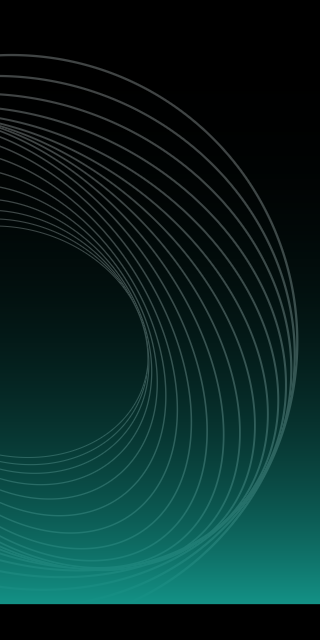
Reproduce this background procedurally as a Shadertoy shader.

```glsl
// Fan of turning, shrinking line ellipses over a black-to-teal vertical gradient.

const int RING_COUNT = 18;
const float PI = 3.14159;
const vec2 CENTER = vec2(0.036, 0.932);
const float FLOOR_Y = 0.112;

// Approximate distance to the outline of a vertically sheared ellipse.
float ellipseDistance(vec2 p, vec2 radii, float shear) {
    vec2 q = vec2(p.x, p.y - shear * p.x) / radii;
    float len = max(length(q), 1e-4);
    vec2 g = q / (len * radii);
    vec2 gradient = vec2(g.x - shear * g.y, g.y);
    return abs(len - 1.0) / length(gradient);
}

// Coverage of all rings; t runs from the outermost ring to the innermost.
float ringCoverage(vec2 p, float pixel) {
    float coverage = 0.0;
    for (int i = 0; i < RING_COUNT; i++) {
        float t = float(i) / float(RING_COUNT - 1);
        vec3 wave = sin(PI * t * vec3(1.0, 2.0, 3.0));
        vec2 radii = mix(vec2(0.893, 0.896), vec2(0.427, 0.359), t);
        radii.x += dot(wave, vec3(-0.023, 0.066, 0.0));
        radii.y -= dot(wave, vec3(0.026, 0.034, 0.034));
        float drop = 0.044 * t + dot(wave, vec3(0.234, 0.039, -0.031));
        float d = ellipseDistance(p - CENTER, radii, -drop / radii.x);
        float halfWidth = mix(0.0036, 0.0016, t);
        coverage = max(coverage, clamp((halfWidth - d) / pixel + 0.5, 0.0, 1.0));
    }
    return coverage;
}

void mainImage(out vec4 fragColor, in vec2 fragCoord) {
    vec2 p = fragCoord / iResolution.x;
    float pixel = 1.0 / iResolution.x;

    // Teal glow rising from the floor edge
    float height = clamp((p.y - FLOOR_Y) / (2.0 - FLOOR_Y), 0.0, 1.0);
    float glow = pow(1.0 - height, 3.0);
    vec3 teal = vec3(0.075, 0.57, 0.525);
    vec3 color = teal * glow;

    // Grey lines that melt into the glow
    vec3 lineColor = mix(vec3(0.25, 0.265, 0.265), teal, glow);
    color = mix(color, lineColor, ringCoverage(p, pixel));

    // Black band below the floor edge
    color *= clamp((p.y - FLOOR_Y) / pixel + 0.5, 0.0, 1.0);
    fragColor = vec4(color, 1.0);
}
```
